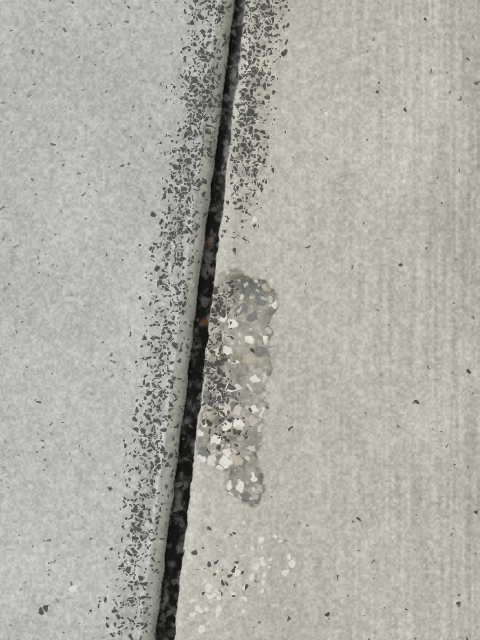
Give the GLSL for this texture, as a Shadertoy shader.

```glsl
// Two weathered concrete slabs split by a dirty slanted joint, with a chipped
// patch of pebbles. Noise gives grain and broom marks; jittered cells give
// specks and stones; distances to the joint and patch place them.

vec2 hash2(vec2 p) {
    vec3 q = fract(p.xyx * vec3(0.1031, 0.1030, 0.0973));
    q += dot(q, q.yzx + 33.33);
    return fract((q.xx + q.yz) * q.zy);
}

float noise(vec2 p) {
    vec2 i = floor(p), f = fract(p);
    f = f * f * (3.0 - 2.0 * f);
    return mix(mix(hash2(i).x, hash2(i + vec2(1, 0)).x, f.x),
               mix(hash2(i + vec2(0, 1)).x, hash2(i + vec2(1, 1)).x, f.x), f.y);
}

float fbm(vec2 p) {
    float sum = 0.0, amp = 0.53;
    for (int i = 0; i < 4; i++, amp *= 0.5, p = p * 2.03 + 17.0) sum += amp * noise(p);
    return sum;
}

// Scattered round spots: x is coverage, y a random tone per spot
vec2 spots(vec2 p, float scale, float density, float size) {
    vec2 g = p * scale, cell = floor(g), result = vec2(0);
    float aa = 0.8 * scale / iResolution.y;
    for (int i = 0; i < 9; i++) {
        vec2 c = cell + vec2(i % 3 - 1, i / 3 - 1), pick = hash2(c + 57.0);
        float r = size * (0.35 + 0.65 * pick.y);
        float d = length(g - c - 0.15 - 0.7 * hash2(c));
        float cover = step(pick.x, density) * (1.0 - smoothstep(r - aa, r + aa, d));
        if (cover > result.x) result = vec2(cover, hash2(c + 91.0).x);
    }
    return result;
}

float capsule(vec2 p, vec2 a, vec2 b, float r) {
    vec2 ab = b - a;
    return length(p - a - ab * clamp(dot(p - a, ab) / dot(ab, ab), 0.0, 1.0)) - r;
}

float bump(float x, float width) { return exp(-x * x / (width * width)); }

void mainImage(out vec4 fragColor, in vec2 fragCoord) {
    vec2 p = fragCoord / iResolution.y;
    float aa = 1.0 / iResolution.y;
    vec2 q = p + 0.007 * (vec2(noise(p * 140.0), noise(p * 140.0 + 40.0)) - 0.5);
    float grit = fbm(p * 150.0), grain = grit - 0.5;

    // Distances outward from each side of the joint
    float left = 0.242 + 0.124 * p.y - p.x + (noise(p * 45.0) - 0.5) * 0.003;
    float right = p.x - 0.271 - 0.113 * p.y + (fbm(p * 55.0) - 0.5) * 0.008;
    float rightSide = smoothstep(-aa, aa, right);

    // Slab tones, grain and vertical broom marks
    vec3 col = mix(vec3(0.725, 0.73, 0.713), vec3(0.73, 0.722, 0.678), rightSide);
    col += 0.07 * (fbm(p * 9.0) - 0.5) + 0.02 * (0.5 - p.y) * (1.0 - rightSide);
    col += (noise(p * 290.0) - 0.5) * 0.09 + grain * 0.13;
    float broom = noise(vec2(p.x * 210.0, p.y * 9.0)) - 0.5;
    col += rightSide * broom * (0.03 + 0.06 * smoothstep(0.4, 0.75, p.x));
    col -= 0.03 * rightSide * smoothstep(0.66, 0.75, p.x);

    // Rounded lips beside the joint
    float leftLip = (1.0 - smoothstep(0.020, 0.027, left)) * step(0.0, left);
    col = mix(col, vec3(0.60, 0.60, 0.555) + 0.12 * grain, 0.75 * leftLip);
    col -= 0.18 * leftLip * bump(left, 0.009);
    col += 0.05 * bump(left - 0.026, 0.004) + rightSide * 0.04 * bump(right - 0.008, 0.009);

    // Sparse pits and pale grains
    vec2 pits = spots(q, 95.0, mix(0.13, 0.035, rightSide), 0.22);
    col = mix(col, vec3(0.36, 0.36, 0.34), pits.x * (0.25 + 0.6 * pits.y));
    col = mix(col, vec3(0.84, 0.84, 0.80), 0.45 * spots(q + 3.0, 75.0, 0.05, 0.20).x);

    // Black growth along the joint, strongest near the top
    float upper = smoothstep(0.58, 0.78, p.y);
    float growth = 0.75 * bump(left - 0.042 + 0.008 * upper, 0.027) * step(0.0, left);
    growth += 0.8 * bump(right - 0.027, 0.026) * upper * rightSide;
    growth *= (0.35 + 0.9 * fbm(p * 22.0)) * mix(0.75, 1.0, upper);
    col -= 0.16 * growth * smoothstep(0.3, 0.7, fbm(p * 60.0));
    float mold = max(spots(q, 130.0, growth, 0.5).x, spots(q + 5.0, 210.0, growth, 0.5).x);
    col = mix(col, vec3(0.20, 0.20, 0.185) + 0.12 * grit, 0.82 * mold);

    // Chipped patch with a grey crown and pale pebbles
    float chip = min(capsule(p, vec2(0.378, 0.525), vec2(0.358, 0.31), 0.050),
                     capsule(p, vec2(0.376, 0.30), vec2(0.385, 0.24), 0.026));
    chip += (fbm(p * 38.0) - 0.5) * 0.025;
    float crown = bump(length((p - vec2(0.397, 0.555)) * vec2(1.0, 1.6)), 0.032);
    vec3 bed = vec3(0.61, 0.595, 0.55) + 0.26 * grain + 0.16 * (fbm(p * 35.0) - 0.5);
    bed = mix(bed, vec3(0.40, 0.41, 0.40) + 0.2 * grain, 0.85 * crown);
    bed = mix(bed, vec3(0.45, 0.46, 0.45), 0.75 * spots(q + 2.0, 46.0, 0.22, 0.44).x);
    vec2 pebble = spots(q, 52.0, 0.55 * (1.0 - crown), 0.46);
    vec2 flakes = spots(q + 8.0, 100.0, 0.42, 0.42);
    vec3 stone = mix(vec3(0.70, 0.67, 0.60), vec3(0.89, 0.88, 0.84), smoothstep(0.1, 0.6, pebble.y));
    bed = mix(bed, vec3(0.82, 0.81, 0.76), flakes.x * flakes.y);
    bed = mix(bed, stone + 0.10 * grain, 0.93 * pebble.x);
    col = mix(col, bed, (1.0 - smoothstep(-0.003, 0.003, chip)) * smoothstep(0.0, 0.006, right));
    col -= 0.10 * bump(chip, 0.003) * smoothstep(0.02, 0.05, right);

    // Dirt streak down the patch
    float streak = bump(p.x - 0.346 - 0.012 * sin(p.y * 24.0), 0.021) * rightSide;
    streak *= smoothstep(0.28, 0.35, p.y) * (1.0 - smoothstep(0.53, 0.57, p.y));
    streak *= 0.45 + 0.75 * smoothstep(0.35, 0.65, fbm(p * 19.0));
    float soil = max(spots(q, 115.0, streak, 0.58).x, spots(q + 4.0, 180.0, streak, 0.5).x);
    col = mix(col, vec3(0.19, 0.185, 0.17) + 0.16 * grit, 0.85 * soil);

    // Pale chips and dark crumbs below the patch, faint scars elsewhere
    float trail = bump(capsule(p, vec2(0.338, 0.055), vec2(0.415, 0.125), 0.0), 0.034);
    float scars = bump(length(p - vec2(0.612, 0.208)), 0.025) + bump(length(p - vec2(0.118, 0.312)), 0.014);
    float crumbs = bump(length(p - vec2(0.335, 0.115)), 0.035) * rightSide;
    col = mix(col, vec3(0.87, 0.87, 0.83), 0.85 * spots(q, 72.0, 0.7 * trail, 0.45).x);
    col = mix(col, vec3(0.84, 0.84, 0.81), 0.6 * spots(q + 6.0, 95.0, 0.7 * scars, 0.45).x);
    col = mix(col, vec3(0.25), 0.8 * spots(q + 9.0, 105.0, 0.4 * crumbs, 0.42).x);

    // Joint filled with dark soil, gravel and rusty leaf bits
    vec3 fill = vec3(0.09, 0.09, 0.082) + 0.24 * smoothstep(0.4, 0.8, fbm(p * 85.0));
    vec2 gravel = spots(q, 85.0, 0.35, 0.45);
    fill = mix(fill, vec3(0.3, 0.3, 0.28) * (0.5 + gravel.y), 0.6 * gravel.x);
    fill += 0.16 * upper * smoothstep(-0.012, 0.0, right);
    float leaf = bump(length(q - vec2(0.321, 0.622)), 0.007) + bump(length(q - vec2(0.32, 0.496)), 0.006);
    fill = mix(fill, vec3(0.36, 0.19, 0.10), 0.7 * leaf) * (0.65 + 0.35 * smoothstep(0.0, 0.009, -left));
    col = mix(col, fill, smoothstep(-aa, aa, -left) * (1.0 - rightSide));
    fragColor = vec4(clamp(col, 0.0, 1.0), 1.0);
}
```
